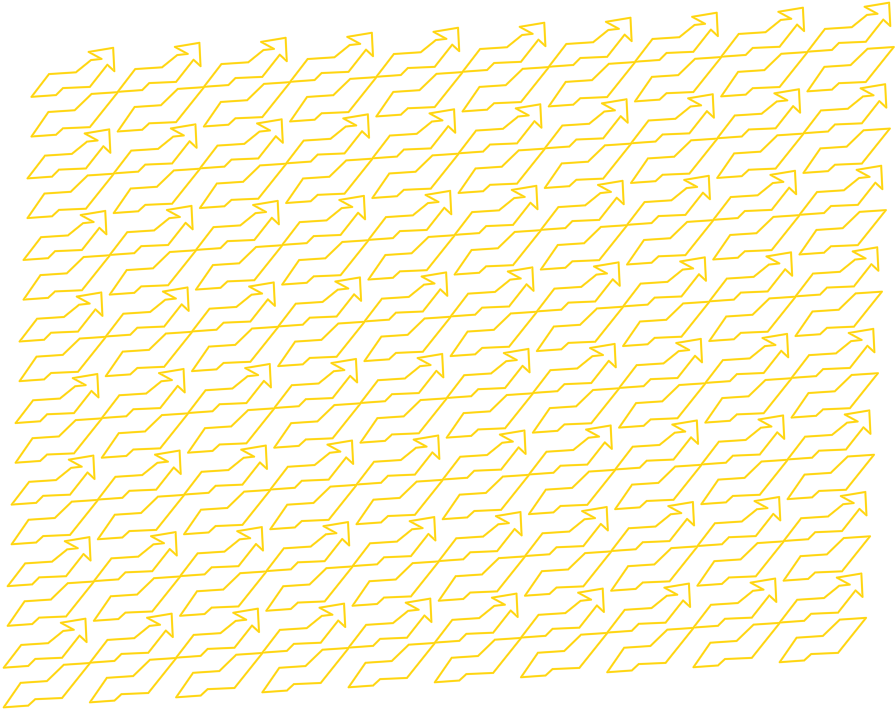
This pattern is drawn by a Shadertoy shader. Its source:

```glsl
// Slanted lattice of outlined stepped arrows, each above a matching zigzag band, yellow on white.

const vec3 PAPER = vec3(1.0);
const vec3 INK = vec3(1.0, 0.835, 0.06);

// Lengths are in units of canvas width / UNITS; y runs downward from the top edge.
const float UNITS = 768.0;
const vec2 REPEATS = vec2(10.0, 8.0);
const vec2 FIRST_TIP = vec2(97.0, 41.0);
const vec2 STEP_ACROSS = vec2(73.9, -4.3);
const vec2 STEP_DOWN = vec2(-3.4, 69.9);
const float HALF_LINE = 0.87;
const float SOFT_PIXELS = 0.7;

// Outlines relative to the arrow tip.
const int ARROW_N = 12;
const vec2 ARROW[ARROW_N] = vec2[ARROW_N](
    vec2(-70, 42), vec2(-55, 22.5), vec2(-32, 21), vec2(-19, 10.5),
    vec2(-10, 9.5), vec2(-21, 3.5), vec2(0, 0), vec2(1, 20),
    vec2(-5, 14.5), vec2(-20, 33.5), vec2(-43, 34.5), vec2(-49, 40.5));

const int BAND_N = 8;
const vec2 BAND[BAND_N] = vec2[BAND_N](
    vec2(-70, 76), vec2(-55.5, 55), vec2(-33, 53.5), vec2(-18.5, 39.5),
    vec2(4, 38), vec2(-20, 68), vec2(-43, 69), vec2(-49, 74.5));

float segmentDistance(vec2 p, vec2 a, vec2 b) {
    vec2 pa = p - a, ba = b - a;
    return length(pa - ba * clamp(dot(pa, ba) / dot(ba, ba), 0.0, 1.0));
}

// Distance to both closed outlines of one motif.
float motifDistance(vec2 p) {
    float d = UNITS;
    for (int i = 0; i < ARROW_N; i++)
        d = min(d, segmentDistance(p, ARROW[i], ARROW[(i + 1) % ARROW_N]));
    for (int i = 0; i < BAND_N; i++)
        d = min(d, segmentDistance(p, BAND[i], BAND[(i + 1) % BAND_N]));
    return d;
}

// Nearest outline among the neighbouring repeats of the finite lattice.
float latticeDistance(vec2 p) {
    mat2 lattice = mat2(STEP_ACROSS, STEP_DOWN);
    vec2 home = floor(inverse(lattice) * p);
    float d = UNITS;
    for (int j = -1; j <= 1; j++) {
        for (int i = -1; i <= 1; i++) {
            vec2 cell = home + vec2(i, j);
            bool inside = all(greaterThanEqual(cell, vec2(0.0)))
                       && all(lessThan(cell, REPEATS));
            if (inside) d = min(d, motifDistance(p - lattice * cell));
        }
    }
    return d;
}

void mainImage(out vec4 fragColor, in vec2 fragCoord) {
    float pixel = UNITS / iResolution.x;
    vec2 p = vec2(fragCoord.x, iResolution.y - fragCoord.y) * pixel;
    float d = latticeDistance(p - FIRST_TIP);

    float soft = SOFT_PIXELS * pixel;
    float line = 1.0 - smoothstep(HALF_LINE - soft, HALF_LINE + soft, d);
    fragColor = vec4(mix(PAPER, INK, line), 1.0);
}
```
